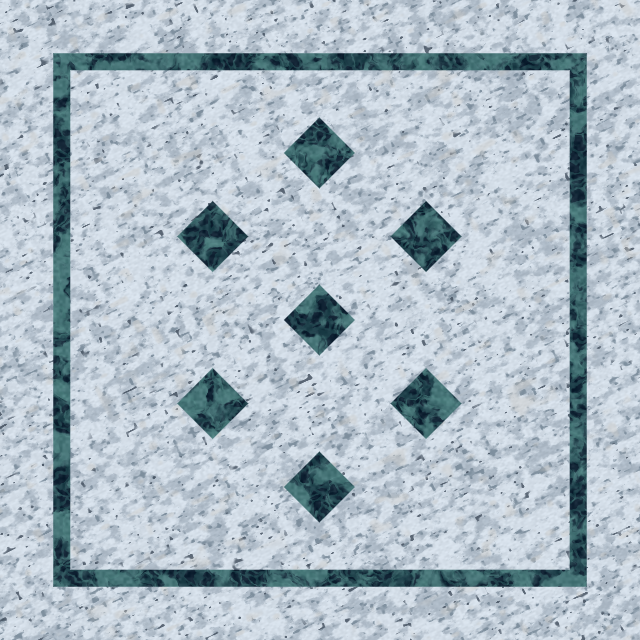
Write a Shadertoy shader that draws this pattern.

```glsl
float hash(vec2 p) {
    vec3 q = fract(p.xyx * 0.1031);
    q += dot(q, q.yzx + 33.33);
    return fract((q.x + q.y) * q.z);
}

float noise(vec2 p) {
    vec2 i = floor(p), f = fract(p);
    f = f * f * (3.0 - 2.0 * f);
    return mix(mix(hash(i), hash(i + vec2(1, 0)), f.x),
               mix(hash(i + vec2(0, 1)), hash(i + vec2(1, 1)), f.x), f.y);
}

float fbm(vec2 p) {
    float sum = 0.0, amp = 0.53;
    for (int i = 0; i < 4; i++) {
        sum += amp * noise(p);
        p = mat2(1.6, 1.2, -1.2, 1.6) * p + 17.3;
        amp *= 0.5;
    }
    return sum;
}

// Distance to the nearest wall between scattered cells
float cellWall(vec2 p) {
    vec2 base = floor(p);
    float near1 = 9.0, near2 = 9.0;
    for (int y = -1; y <= 1; y++)
    for (int x = -1; x <= 1; x++) {
        vec2 cell = base + vec2(x, y);
        float d = length(cell + vec2(hash(cell), hash(cell + 71.7)) - p);
        near2 = min(near2, max(near1, d));
        near1 = min(near1, d);
    }
    return near2 - near1;
}

// Pale stone: slanted mottling, small grey and dark specks
vec3 granite(vec2 p) {
    vec2 q = vec2(dot(p, vec2(0.9, 0.43)), 1.5 * dot(p, vec2(-0.43, 0.9))) + 7.0;
    float grain = fbm(q * 65.0);
    float cloud = fbm(q * 14.0);
    vec3 col = mix(vec3(0.68, 0.73, 0.78), vec3(0.83, 0.87, 0.91),
                   smoothstep(0.3, 0.58, grain + 0.3 * (cloud - 0.5)));
    col += 0.07 * (noise(q * 230.0) - 0.5);
    float grey = smoothstep(0.66, 0.92, noise(q * 150.0 + 31.0))
               * smoothstep(0.62, 0.42, grain);
    col = mix(col, vec3(0.46, 0.53, 0.59), 0.85 * grey);
    float dark = smoothstep(0.84, 0.95, noise(q * 115.0 + 93.0))
               * smoothstep(0.4, 0.6, noise(q * 35.0));
    col = mix(col, vec3(0.24, 0.29, 0.35), 0.8 * dark);
    float warm = smoothstep(0.75, 0.95, noise(q * 50.0 + 53.0));
    return mix(col, vec3(0.80, 0.79, 0.77), 0.4 * warm);
}

// Green stone: navy clots between teal veins
vec3 marble(vec2 p) {
    p += 5.0;
    vec2 bend = vec2(fbm(p * 38.0), fbm(p * 38.0 + 40.0)) - 0.5;
    vec2 q = p + 0.035 * bend;
    float cloud = fbm(q * 42.0);
    float wall = cellWall(q * 62.0);
    vec3 col = mix(vec3(0.12, 0.25, 0.29), vec3(0.28, 0.46, 0.47),
                   smoothstep(0.36, 0.66, cloud));
    float clot = smoothstep(0.14, 0.42, wall) * smoothstep(0.62, 0.42, cloud);
    col = mix(col, vec3(0.05, 0.11, 0.18), 0.85 * clot);
    float vein = smoothstep(0.07, 0.0, abs(fbm(q * 30.0 + 60.0) - 0.5));
    col = mix(col, vec3(0.33, 0.54, 0.53), 0.4 * vein * (1.0 - 0.7 * clot));
    return col + 0.1 * (noise(p * 210.0) - 0.5);
}

void mainImage(out vec4 fragColor, in vec2 fragCoord) {
    float size = min(iResolution.x, iResolution.y);
    vec2 p = (fragCoord - 0.5 * iResolution.xy) / size;

    // Square border
    float inlay = abs(max(abs(p.x), abs(p.y)) - 0.4035) - 0.0133;

    // One diamond in the middle, six around it
    vec2 m = p - vec2(-0.001, 0.0);
    float diamond = abs(m.x) + abs(m.y);
    for (int i = 0; i < 6; i++) {
        float a = radians(30.0 + 60.0 * float(i));
        vec2 d = abs(m - vec2(0.1925, 0.261) * vec2(cos(a), sin(a)));
        diamond = min(diamond, d.x + d.y);
    }
    inlay = min(inlay, (diamond - 0.0555) * 0.7071);

    float mask = smoothstep(0.75, -0.75, inlay * size);
    fragColor = vec4(mix(granite(p), marble(p), mask), 1.0);
}
```
